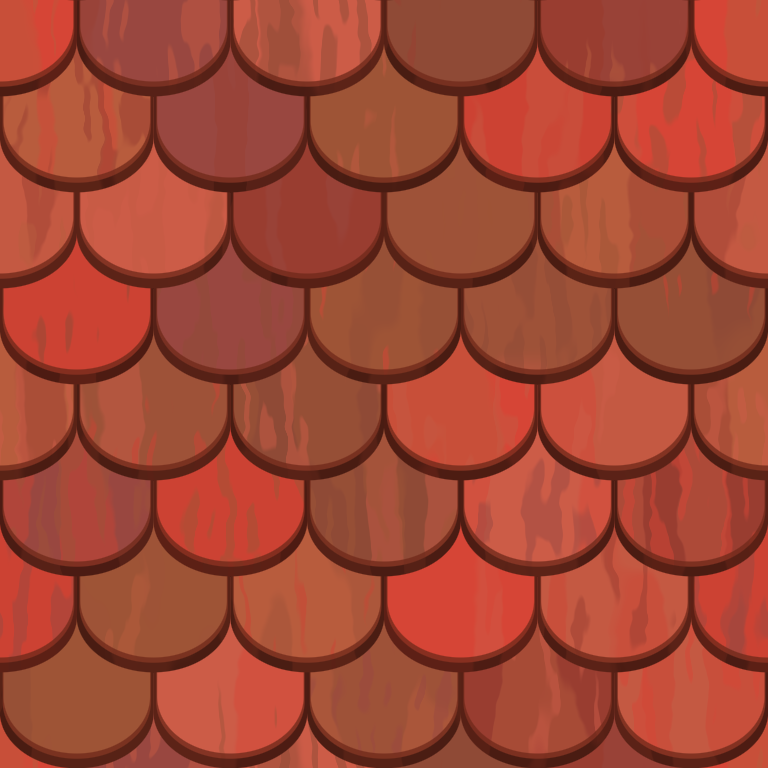
A Shadertoy shader for this pattern:

```glsl
#define COLUMNS 5.0
#define ROWS 8.0
#define ARC 0.60         // height of the rounded end, in rows
#define LIP 0.10         // thickness of the tile edge, in rows
#define RIM 0.055        // worn band above the edge, in rows
#define JOINT 0.013      // half gap between neighbours, in tiles
#define LIP_COLOUR vec3(0.35, 0.125, 0.08)
#define RIM_COLOUR vec3(0.44, 0.16, 0.10)

const vec3 CLAY[10] = vec3[10](
    vec3(.84, .27, .21), vec3(.62, .33, .21), vec3(.77, .35, .26),
    vec3(.60, .24, .19), vec3(.56, .29, .21), vec3(.72, .36, .24),
    vec3(.80, .26, .20), vec3(.62, .32, .22), vec3(.80, .36, .28),
    vec3(.60, .28, .25));

float hash(vec2 p) {
    vec3 q = fract(vec3(p.xyx) * 0.1031);
    q += dot(q, q.yzx + 33.33);
    return fract((q.x + q.y) * q.z);
}

float noise(vec2 p) {
    vec2 i = floor(p), f = fract(p);
    f = f * f * (3.0 - 2.0 * f);
    return mix(mix(hash(i), hash(i + vec2(1, 0)), f.x),
               mix(hash(i + vec2(0, 1)), hash(i + vec2(1, 1)), f.x), f.y);
}

// Signed distance to an upright strip with an elliptical lower end
float cupDistance(vec2 p, float halfWidth, float bottom) {
    vec2 radius = vec2(halfWidth / COLUMNS, ARC / ROWS);
    vec2 q = vec2(p.x, min(p.y - (bottom + ARC) / ROWS, 0.0)) / radius;
    float k = max(length(q), 0.05);
    return (k - 1.0) * k / max(length(q / radius), 0.01);
}

float inside(float d, float pixel) {
    return clamp(-d / pixel, 0.0, 1.0);
}

// Each tile gets its own number from 1 to 40: cubing permutes residues mod 41
int tileNumber(float column, float row) {
    int n = int(column + COLUMNS * row) + 1;
    return (n * n * n) % 41;
}

// Clay with broad vertical bands and ragged, pointed slivers
vec3 clayColour(vec2 p, int number, out float band) {
    float seed = float(number);
    vec3 base = CLAY[number % 10];
    vec3 accent = CLAY[(number * 7 / 3 + 2) % 10];
    vec3 flake = CLAY[(number * 11 / 4 + 5) % 10];

    vec2 s = p + seed * vec2(17.0, 5.0);
    s.x += 0.07 * (noise(s * vec2(5.0, 2.5)) - 0.5);
    s.x += 0.025 * (noise(s * vec2(12.0, 9.0)) - 0.5);

    float bandLevel = mix(0.46, 0.72, hash(vec2(seed, 3.0)));
    float sliverLevel = mix(0.56, 0.92, hash(vec2(seed, 8.0)));
    band = smoothstep(-0.025, 0.025, noise(s * vec2(5.0, 0.35)) - bandLevel);
    float sliver = smoothstep(-0.05, 0.05, noise(s * vec2(17.0, 1.9)) - sliverLevel);

    vec3 colour = mix(base, accent, 0.45 * band);
    return mix(colour, flake, 0.5 * sliver);
}

// Colour of one row of tiles, with its coverage in alpha
vec4 tileRow(vec2 p, float row, float pixel) {
    float x = p.x * COLUMNS - 0.5 * mod(row, 2.0);
    vec2 local = vec2(fract(x) - 0.5, p.y * ROWS - row);
    vec2 q = local / vec2(COLUMNS, ROWS);
    int number = tileNumber(mod(floor(x), COLUMNS), mod(row, ROWS));

    float outer = cupDistance(q, 0.506, 0.0);
    float rim = cupDistance(q, 0.5 - JOINT, LIP);
    float face = cupDistance(q, 0.494 - JOINT, LIP + RIM);

    float band;
    vec3 clay = clayColour(local, number, band);
    vec3 lipColour = mix(LIP_COLOUR, clay * 0.5, 0.2) * (1.0 - 0.16 * band);
    vec3 rimColour = mix(RIM_COLOUR, clay, 0.22);

    vec3 colour = mix(lipColour, rimColour, inside(rim, pixel));
    colour = mix(colour, clay, inside(face, pixel));
    return vec4(colour, inside(outer, pixel));
}

void mainImage(out vec4 fragColor, in vec2 fragCoord) {
    vec2 p = fragCoord / iResolution.xy;
    p.y += 0.01 / ROWS;
    float pixel = 1.2 / min(iResolution.x, iResolution.y);

    // Every row overlaps the one below it
    float row = floor(p.y * ROWS);
    vec4 upper = tileRow(p, row, pixel);
    vec4 lower = tileRow(p, row - 1.0, pixel);
    fragColor = vec4(mix(lower.rgb, upper.rgb, upper.a), 1.0);
}
```
